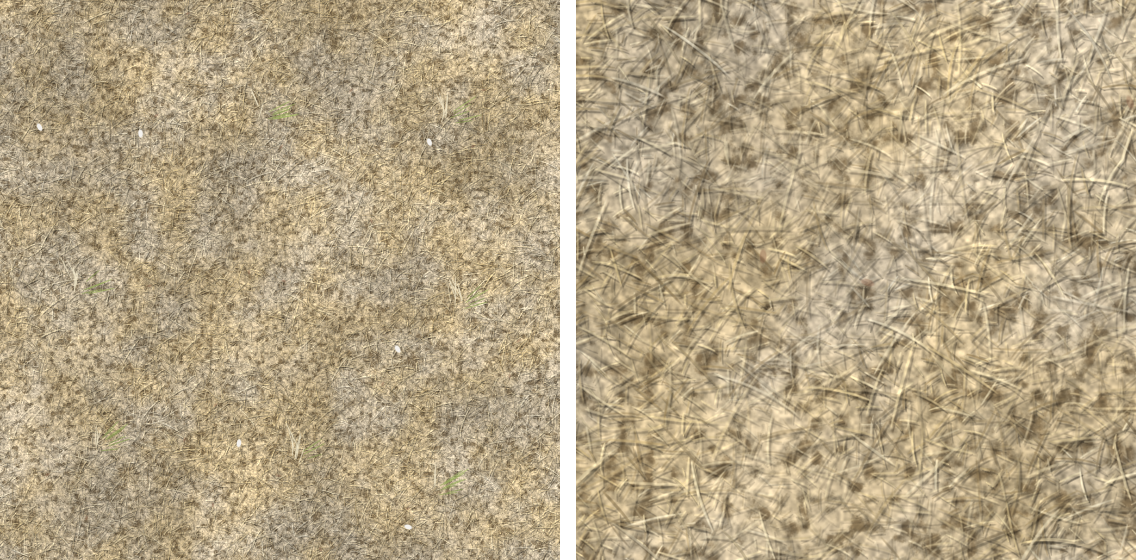
Left, the full canvas; right, a detail of the centre.
Reproduce this texture procedurally as a Shadertoy shader.

```glsl
// Sun-bleached dry grass on dusty soil, with pebbles and a few green tufts.

const vec3 SOIL_DARK  = vec3(0.47, 0.41, 0.32);
const vec3 SOIL_GREY  = vec3(0.68, 0.63, 0.54);
const vec3 SOIL_PALE  = vec3(0.80, 0.74, 0.64);
const vec3 STRAW_DARK = vec3(0.53, 0.47, 0.37);
const vec3 STRAW_PALE = vec3(0.96, 0.92, 0.80);
const vec3 SAND       = vec3(0.83, 0.74, 0.59);
const vec3 GREEN      = vec3(0.58, 0.66, 0.35);
const vec3 RUST       = vec3(0.53, 0.36, 0.27);
const vec3 CHALK      = vec3(0.96, 0.95, 0.93);
const vec3 WARM_TINT  = vec3(1.03, 0.99, 0.88);

vec3 hash3(vec2 p) {
    vec3 q = fract(p.xyx * vec3(0.1031, 0.1030, 0.0973));
    q += dot(q, q.yxz + 33.33);
    return fract((q.xxy + q.yzz) * q.zyx);
}

float valueNoise(vec2 p) {
    vec2 i = floor(p), f = fract(p);
    f = f * f * (3.0 - 2.0 * f);
    float low  = mix(hash3(i).x, hash3(i + vec2(1, 0)).x, f.x);
    float high = mix(hash3(i + vec2(0, 1)).x, hash3(i + vec2(1, 1)).x, f.x);
    return mix(low, high, f.y);
}

float fbm(vec2 p) {
    float sum = 0.0, amp = 0.53;
    for (int i = 0; i < 4; i++) {
        sum += amp * valueNoise(p);
        p = mat2(1.6, 1.2, -1.2, 1.6) * p + 11.3;
        amp *= 0.5;
    }
    return sum;
}

vec2 rotate(vec2 p, float a) {
    float c = cos(a), s = sin(a);
    return vec2(c * p.x + s * p.y, c * p.y - s * p.x);
}

float cover(float dist, float radius, float soft) {
    return 1.0 - smoothstep(radius - soft, radius + soft, dist);
}

// Tapered blade lying along x, centred on the origin
float blade(vec2 p, float halfLength, float halfWidth, float soft) {
    float t = p.x / halfLength;
    float ends = 1.0 - smoothstep(0.8, 1.0, abs(t));
    return ends * cover(abs(p.y), halfWidth * (1.0 - 0.5 * t * t), soft);
}

// One blade with a cast shadow per cell, blended over the colour below
vec3 strawLayer(vec3 col, vec2 uv, float density, float halfWidth,
                float opacity, float warmth, float soft, float seed) {
    vec2 g = uv * density, cell = floor(g);
    for (int y = -1; y <= 1; y++)
    for (int x = -1; x <= 1; x++) {
        vec2 id = cell + vec2(x, y);
        vec3 r = hash3(id + seed * 17.0 + 40.0);
        vec3 s = hash3(id + seed * 29.0 + 190.0);
        float angle = 0.45 + (s.x - 0.5) * 2.9;
        vec2 q = rotate(g - id - r.xy, angle);
        q.y += (r.z - 0.5) * 0.3 * q.x * q.x;
        float halfLength = mix(0.3, 0.95, s.y);
        float w = halfWidth * density, aa = soft * density;
        vec2 shift = rotate(vec2(0.0013, -0.0018) * density, angle);
        float shadow = blade(q - shift, halfLength, w, aa);
        float body = blade(q, halfLength, w, aa);
        float strength = opacity * mix(0.45, 1.0, r.z);
        vec3 straw = mix(STRAW_DARK, STRAW_PALE, s.z);
        straw *= mix(vec3(1), WARM_TINT, warmth + r.x - 0.5);
        col *= 1.0 - 0.33 * strength * shadow;
        col = mix(col, straw, strength * body);
    }
    return col;
}

// Rounded fleck in a sparse grid; keeps clear of the cell borders
float flecks(vec2 uv, float density, float share, vec2 size, float soft, float seed) {
    vec2 g = uv * density, id = floor(g);
    vec3 r = hash3(id + seed), s = hash3(id + seed + 57.0);
    vec2 q = rotate(fract(g) - mix(vec2(0.25), vec2(0.75), r.xy), s.x * 3.14) / density;
    float dist = (length(q / size) - 1.0) * min(size.x, size.y);
    return step(r.z, share) * cover(dist, 0.0, soft);
}

// Fan of young blades rising from a shared root
vec3 greenTufts(vec3 col, vec2 uv, float density, float soft) {
    vec2 g = uv * density, id = floor(g);
    vec3 r = hash3(id + 311.0);
    vec2 root = (fract(g) - mix(vec2(0.3), vec2(0.65), r.xy)) / density;
    for (int i = 0; i < 11; i++) {
        vec3 s = hash3(id * 13.0 + float(i) * 7.0 + 83.0);
        float pale = step(0.55, s.z);
        float angle = mix(0.1 + s.x * 0.7, 1.2 + s.x * 0.9, pale);
        float halfLength = mix(0.012, 0.028, s.y);
        vec2 q = rotate(root - vec2(0.5 - s.z, s.x - 0.5) * 0.03, angle);
        q.x -= halfLength;
        float body = blade(q, halfLength, 0.001, soft) * step(r.z, 0.45);
        col = mix(col, mix(GREEN * mix(0.8, 1.15, s.y), STRAW_PALE, pale), 0.7 * body);
    }
    return col;
}

void mainImage(out vec4 fragColor, in vec2 fragCoord) {
    vec2 uv = fragCoord / iResolution.y;
    float soft = max(0.7 / iResolution.y, 0.0006);

    // Soil: broad patches, crumbs and dust
    float patches = fbm(uv * 7.0 + 3.0);
    float bare = smoothstep(0.52, 0.72, fbm(uv * 11.0 + 41.0));
    float warmth = smoothstep(0.25, 0.75, fbm(uv * 16.0 + 77.0));
    float crumbs = fbm(uv * 130.0);
    vec3 col = mix(SOIL_DARK, SOIL_GREY, smoothstep(0.2, 0.5, crumbs));
    col = mix(col, SOIL_PALE, smoothstep(0.45, 0.75, crumbs + 0.12 * bare));
    col *= mix(vec3(1), WARM_TINT, 0.8 * warmth);
    col = mix(col, SAND, 0.6 * flecks(uv, 5.0, 0.3, vec2(0.011, 0.007), 0.004, 19.0));

    // Straw: short litter first, longer stems on top
    float density = 110.0;
    for (int i = 0; i < 6; i++) {
        float opacity = mix(0.76, 0.5, bare);
        float halfWidth = 0.0005 + 0.00006 * float(i);
        col = strawLayer(col, uv, density, halfWidth, opacity, warmth, soft, float(i));
        density *= 0.77;
    }

    // Broad shading and fine grain
    col *= mix(0.98, 1.13, smoothstep(0.25, 0.72, patches));
    float grain = valueNoise(uv * 300.0) + valueNoise(uv * 470.0 + 9.0) - 1.0;
    col *= 1.0 + 0.24 * grain;

    // Scattered accents
    col = mix(col, RUST, 0.4 * flecks(uv, 17.0, 0.1, vec2(0.004, 0.002), soft, 131.0));
    col = greenTufts(col, uv, 3.0, soft);
    col = mix(col, CHALK, flecks(uv, 6.0, 0.3, vec2(0.007, 0.004), soft, 223.0));
    fragColor = vec4(clamp(col, 0.0, 1.0), 1.0);
}
```
